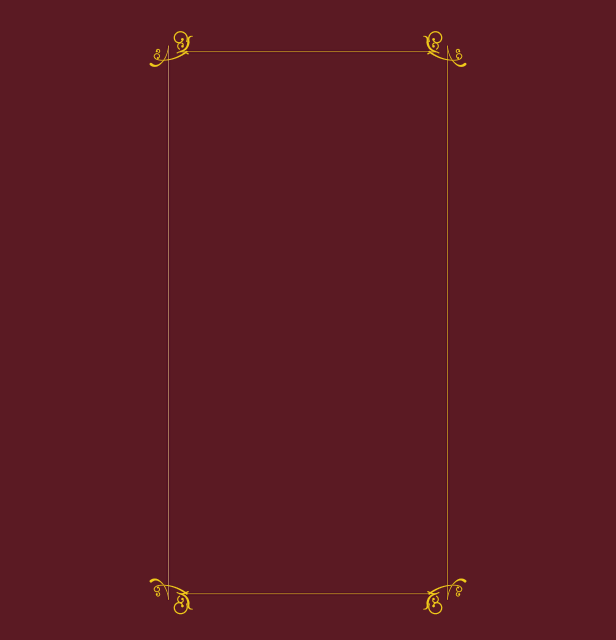
This background is drawn by a Shadertoy shader. Its source:

```glsl
// A thin gold rectangular frame with scrollwork corners on plain burgundy.
// One corner is built from tapered curves and spirals, then mirrored to all
// four; lengths are in design units, 768 to the canvas height.

const float UNITS = 768.0;
const vec3 BURGUNDY = vec3(0.357, 0.102, 0.137);
const vec3 GOLD = vec3(0.94, 0.79, 0.10);
const vec3 LINE_GOLD = vec3(0.77, 0.59, 0.12);
const vec3 LINE_PALE = vec3(0.73, 0.56, 0.40);
const vec3 HALO_SHADE = vec3(0.03, 0.03, 0.0);

// Signed distance to a segment whose half-width runs from wa to wb
float taper(vec2 p, vec2 a, vec2 b, float wa, float wb) {
    vec2 ab = b - a;
    float t = clamp(dot(p - a, ab) / dot(ab, ab), 0.0, 1.0);
    return length(p - a - ab * t) - mix(wa, wb, t);
}

// Tapered quadratic curve
float curve(vec2 p, vec2 a, vec2 ctrl, vec2 b, float wa, float wb) {
    const int STEPS = 10;
    float d = 1e3;
    vec2 last = a;
    for (int i = 1; i <= STEPS; i++) {
        float t = float(i) / float(STEPS);
        vec2 next = mix(mix(a, ctrl, t), mix(ctrl, b, t), t);
        float w = mix(wa, wb, t);
        d = min(d, taper(p, last, next, w, w));
        last = next;
    }
    return d;
}

// Spiral closing from radius r0 to r1, ending in a round bead
float curl(vec2 p, vec2 center, float r0, float r1, float start, float sweep, float w, float bead) {
    const int STEPS = 22;
    float d = 1e3;
    vec2 last = center + r0 * vec2(cos(start), sin(start));
    for (int i = 1; i <= STEPS; i++) {
        float t = float(i) / float(STEPS);
        float angle = start + sweep * t;
        vec2 next = center + mix(r0, r1, t * t) * vec2(cos(angle), sin(angle));
        d = min(d, taper(p, last, next, w, w));
        last = next;
    }
    return min(d, length(p - last) - bead);
}

// Corner scrollwork: x runs inward, y runs outward from the frame corner
float ornament(vec2 p) {
    // Large scroll and its leaf
    float d = curl(p, vec2(14.0, 15.8), 8.7, 3.0, -0.4, 6.3, 0.75, 1.6);
    d = min(d, curve(p, vec2(28.5, 18.5), vec2(23.0, 18.5), vec2(24.0, 11.0), 0.4, 1.4));
    d = min(d, curve(p, vec2(24.0, 11.0), vec2(23.0, 2.0), vec2(14.0, 0.0), 1.4, 0.9));
    d = min(d, curl(p, vec2(15.5, 7.0), 4.5, 1.5, 4.2, -4.6, 0.65, 1.5));
    d = min(d, curve(p, vec2(10.5, -1.5), vec2(16.0, 2.0), vec2(23.5, -2.5), 0.6, 0.8));
    // Sweeping stem and small scroll
    d = min(d, curve(p, vec2(22.0, 0.0), vec2(8.0, -10.5), vec2(-8.0, -10.3), 1.1, 0.45));
    d = min(d, curve(p, vec2(-8.0, -10.3), vec2(-16.0, -10.0), vec2(-17.0, -6.0), 0.45, 0.6));
    d = min(d, curl(p, vec2(-13.5, -5.8), 3.6, 2.0, 3.1, -4.2, 0.55, 1.2));
    d = min(d, curl(p, vec2(-12.8, 0.8), 2.4, 1.2, -1.0, 4.4, 0.55, 1.2));
    // Lower leaf rising into the frame's side
    d = min(d, curve(p, vec2(-21.0, -15.0), vec2(-15.0, -20.0), vec2(-8.0, -13.0), 1.7, 0.6));
    return min(d, curve(p, vec2(-8.0, -13.0), vec2(-1.0, -6.0), vec2(0.0, 7.0), 0.6, 0.25));
}

float coverage(float d, float pixel) {
    return clamp(0.5 - d / pixel, 0.0, 1.0);
}

void mainImage(out vec4 fragColor, in vec2 fragCoord) {
    float pixel = UNITS / iResolution.y;
    vec2 p = fragCoord * pixel - vec2(0.5 * iResolution.x * pixel, 380.75);
    vec2 halfSize = vec2(167.5, 325.25);

    // Fold the canvas onto one corner
    vec2 corner = vec2(halfSize.x - abs(p.x), abs(p.y) - halfSize.y);

    // Frame lines with a faint shade beside them
    float side = taper(corner, vec2(0.0, 6.0), vec2(0.0, -halfSize.y), 0.45, 0.45);
    float rail = taper(corner, vec2(20.0, 0.0), vec2(halfSize.x, 0.0), 0.45, 0.45);
    float frame = min(side, rail);
    float halo = smoothstep(2.4, 1.4, frame);
    float paleness = smoothstep(40.0, -40.0, p.x) * step(side, rail);
    vec3 color = BURGUNDY - HALO_SHADE * halo;
    color = mix(color, mix(LINE_GOLD, LINE_PALE, paleness), coverage(frame, pixel));

    // Scrollwork, evaluated near the corners only
    if (length(corner) < 45.0) {
        color = mix(color, GOLD, coverage(ornament(corner), pixel));
    }
    fragColor = vec4(color, 1.0);
}
```
